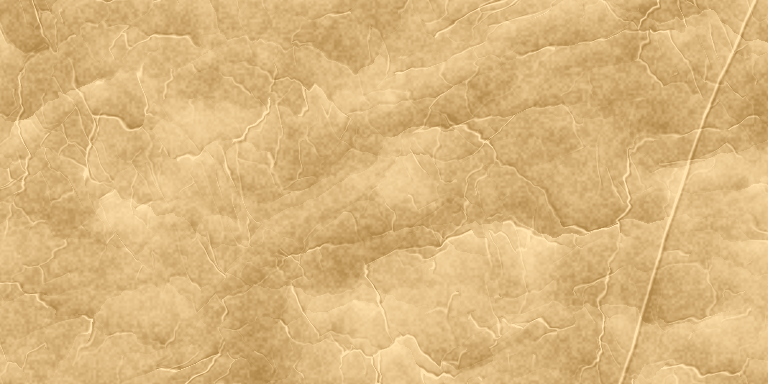
Reproduce this texture procedurally as a Shadertoy shader.

```glsl
#define PAPER vec3(0.883, 0.744, 0.522)
#define TONE_STEP vec3(0.056, 0.063, 0.068)
#define LIGHT_DIR vec2(-0.35, 0.94)
#define FOLD_SCALE vec2(2.5, 4.4)
#define CREASE_SCALE vec2(5.6, 3.6)
#define CREASE_WIDTH 0.0027
#define FOLD_DEPTH 1.25
#define BLOTCH_DEPTH 4.9
#define CREASE_LIGHT 3.5
#define GRAIN_DEPTH 2.0

vec2 hash2(vec2 p) {
    vec3 q = fract(p.xyx * vec3(0.1031, 0.1030, 0.0973));
    q += dot(q, q.yzx + 33.33);
    return fract((q.xx + q.yz) * q.zy);
}

float valueNoise(vec2 p) {
    vec2 i = floor(p), f = fract(p);
    f = f * f * (3.0 - 2.0 * f);
    float low = mix(hash2(i).x, hash2(i + vec2(1, 0)).x, f.x);
    float high = mix(hash2(i + vec2(0, 1)).x, hash2(i + 1.0).x, f.x);
    return mix(low, high, f.y);
}

float blotches(vec2 p) {
    float sum = 0.0, amp = 0.5;
    for (int i = 0; i < 5; i++) {
        sum += amp * valueNoise(p);
        p = mat2(0.8, 0.6, -0.6, 0.8) * p * 2.1 + 7.3;
        amp *= 0.52;
    }
    return sum;
}

// Layered sines bend straight cell borders into ragged creases
vec2 crumple(vec2 p) {
    float freq = 5.0;
    for (int i = 0; i < 7; i++) {
        vec2 dir = mat2(0.74, 0.67, -0.67, 0.74) * p + float(i) * 1.7;
        p += (0.18 + 0.045 * float(i)) / freq * sin(freq * dir.yx);
        freq *= 1.93;
    }
    return p;
}

// Bright ridge with a thin shadow along one side
float creaseProfile(float s, float w) {
    float ridge = (s - 0.3 * w) / w, shade = (s + 1.9 * w) / w;
    return exp(-ridge * ridge) - 0.5 * exp(-shade * shade);
}

// Cellular folds: x = soft relief, y = sharp crease lines
vec2 folds(vec2 p, vec2 scale, float falloff, float blur, float width, float seed) {
    vec2 q = p * scale + seed, base = floor(q), nearId = base, toNear = vec2(9.0);
    for (int y = -1; y <= 1; y++)
    for (int x = -1; x <= 1; x++) {
        vec2 id = base + vec2(x, y), r = id + hash2(id) - q;
        if (dot(r, r) < dot(toNear, toNear)) { toNear = r; nearId = id; }
    }
    float relief = 0.0, line = 0.0;
    for (int y = -2; y <= 2; y++)
    for (int x = -2; x <= 2; x++) {
        if (x == 0 && y == 0) continue;
        vec2 id = nearId + vec2(x, y), r = id + hash2(id) - q;
        vec2 n = normalize(r - toNear);
        float d = dot(0.5 * (r + toNear), n) / length(n * scale);
        n = normalize(n * scale);
        vec2 rnd = hash2(id + nearId + seed * 3.1);
        float strength = smoothstep(0.2, 0.95, rnd.x);
        float soft = smoothstep(0.0, blur, d);
        relief += strength * dot(n, LIGHT_DIR) * exp(-falloff * d) * soft;
        float side = dot(n, vec2(0.8, 0.6)) > 0.0 ? 1.0 : -1.0;
        float mark = strength * strength * creaseProfile(d * side, width);
        if (abs(mark) > abs(line)) line = mark;
    }
    return vec2(relief, line);
}

void mainImage(out vec4 fragColor, in vec2 fragCoord) {
    vec2 p = fragCoord / iResolution.y;
    vec2 bent = crumple(p + 3.0);

    // Broad soft folds and stained patches
    vec2 broad = folds(bent, FOLD_SCALE, 15.0, 0.04, CREASE_WIDTH, 4.0);
    float tone = FOLD_DEPTH * broad.x + 0.8 * broad.y;
    tone += BLOTCH_DEPTH * (blotches(bent * vec2(4.2, 6.0)) - 0.5) - 0.3;

    // Thin broken creases, finer and fainter with every layer
    vec2 scale = CREASE_SCALE;
    float gain = 1.0;
    for (int i = 0; i < 3; i++) {
        float seed = 11.0 + 8.0 * float(i);
        float width = CREASE_WIDTH * (0.6 + 0.4 * gain);
        vec2 c = folds(bent, scale, 5.0 * scale.x, 0.008, width, seed);
        float worn = smoothstep(0.25, 0.7, valueNoise(p * 9.0 + seed));
        tone += gain * (0.7 * c.x + CREASE_LIGHT * worn * c.y);
        scale = scale.yx * 1.8;
        gain *= 0.72;
    }

    // One long diagonal crease
    float path = mix(1.615, 1.965, p.y) - 0.02 * sin(3.14 * p.y);
    float s = 0.94 * (path - p.x + 0.1 * (bent.x - p.x - 3.0));
    tone += 3.0 * creaseProfile(s, 1.25 * CREASE_WIDTH);
    tone += 0.4 * sign(s) * exp(-22.0 * abs(s)) * smoothstep(0.0, 0.01, abs(s));

    // Fibre grain, stronger on the brown patches
    float grain = 0.6 * valueNoise(p * 150.0) + 0.4 * valueNoise(p * 71.0 + 5.0) - 0.5;
    tone += GRAIN_DEPTH * grain * mix(1.3, 0.6, smoothstep(-1.0, 1.0, tone));

    tone = clamp(tone, -3.2, 2.4);
    fragColor = vec4(PAPER + TONE_STEP * tone, 1.0);
}
```
